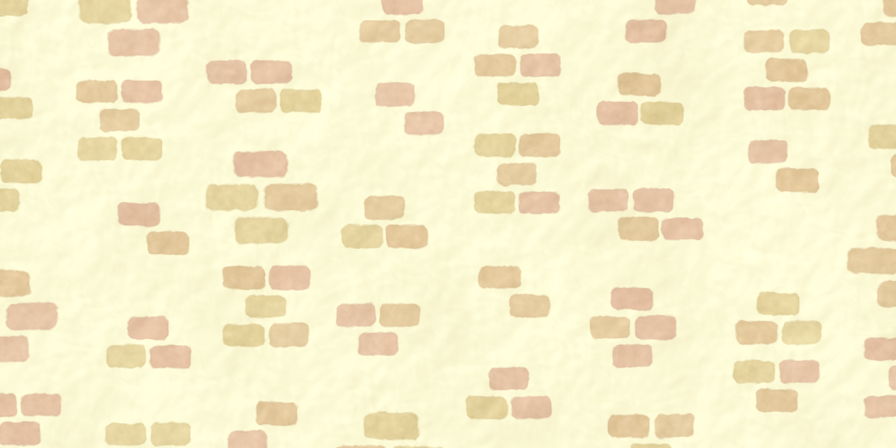
Give the GLSL for this pattern, as a Shadertoy shader.

```glsl
// Cream plaster wall with scattered clusters of exposed pastel bricks.

vec3 hash3(vec2 p) {
    vec3 q = fract(vec3(p.xyx) * vec3(0.1031, 0.1030, 0.0973));
    q += dot(q, q.yxz + 33.33);
    return fract((q.xxy + q.yzz) * q.zyx);
}

float valueNoise(vec2 p) {
    vec2 i = floor(p), f = fract(p);
    f = f * f * (3.0 - 2.0 * f);
    return mix(mix(hash3(i).x, hash3(i + vec2(1, 0)).x, f.x),
               mix(hash3(i + vec2(0, 1)).x, hash3(i + vec2(1, 1)).x, f.x), f.y);
}

float fbm(vec2 p) {
    float sum = 0.0, amp = 0.5;
    for (int i = 0; i < 4; i++) {
        sum += amp * valueNoise(p);
        p = mat2(1.6, 1.2, -1.2, 1.6) * p + 17.3;
        amp *= 0.5;
    }
    return sum;
}

float roundedBox(vec2 p, vec2 halfSize, float radius) {
    vec2 q = abs(p) - halfSize + radius;
    return length(max(q, 0.0)) + min(max(q.x, q.y), 0.0) - radius;
}

// Pink, tan or straw
vec3 brickColor(float pick) {
    return pick < 0.36 ? vec3(0.895, 0.755, 0.635)
         : pick < 0.68 ? vec3(0.890, 0.785, 0.610)
                       : vec3(0.895, 0.825, 0.615);
}

// Bricks per row, top to bottom
const ivec3 layouts[6] = ivec3[6](ivec3(2, 1, 2), ivec3(1, 2, 1), ivec3(2, 1, 0),
                                  ivec3(1, 2, 0), ivec3(1, 1, 0), ivec3(2, 2, 0));

// Colour in rgb, coverage in a
vec4 brickLayer(vec2 p, float softness) {
    // Cells in columns that slide up and down independently
    vec2 cell = vec2(2.0 / 7.0, 0.25);
    vec2 g = p + vec2(0.13, 0.0);
    float column = floor(g.x / cell.x);
    g.y += cell.y * (0.5 * mod(column, 2.0) + 0.35 * hash3(vec2(column, 71.0)).x);
    vec2 id = vec2(column, floor(g.y / cell.y));
    vec3 rnd = hash3(id + 19.0);

    int kind = int(mod(id.x * 2.0 + id.y, 5.0));
    if (kind == 2 && rnd.z > 0.75) kind = 5;
    ivec3 layout_ = layouts[kind];
    float rows = layout_.z > 0 ? 3.0 : 2.0;
    vec2 scale = kind == 1 && rnd.z > 0.6 ? vec2(1.3, 1.15) : vec2(1.0);
    float slant = kind > 3 ? (rnd.z > 0.4 ? 0.066 : -0.066) : 0.0;

    // Place the cluster at random in the free room of its cell
    float wide = kind == 4 ? 0.1 : 0.2;
    vec2 extent = vec2(wide + abs(slant), rows * 0.064) * scale;
    vec2 room = max(cell - extent - 0.012, 0.0);
    vec2 q = g - (id + 0.5) * cell - (rnd.xy - 0.5) * room;
    q /= scale;

    // Hand-cut wobble of the outlines
    q += 0.004 * (vec2(valueNoise(p * 55.0), valueNoise(p * 55.0 + 40.0)) - 0.5);
    q += 0.0025 * (vec2(valueNoise(p * 150.0), valueNoise(p * 150.0 + 90.0)) - 0.5);

    vec4 layer = vec4(0.0);
    for (int row = 0; row < 3; row++) {
        float r = float(row);
        for (int k = 0; k < layout_[row]; k++) {
            vec3 h = hash3(id * 7.0 + vec2(r * 3.0 + 5.0, float(k) * 2.0 + 11.0));
            vec2 center = vec2((float(k) - 0.5 * float(layout_[row] - 1)) * 0.1 + slant * (r - 0.5),
                               (0.5 * (rows - 1.0) - r) * 0.064);
            center.x += 0.003 * (h.z - 0.5);
            vec2 halfSize = vec2(0.0455 + 0.004 * (h.y - 0.5), 0.0255 + 0.002 * (h.z - 0.5));
            vec2 local = q - center;
            local.y += local.x * 0.06 * (h.y - 0.5);
            float d = roundedBox(local, halfSize, 0.014);
            float cover = smoothstep(softness, -softness, d);
            vec3 tint = brickColor(h.x) - 0.018 * smoothstep(-0.006, 0.0, d);
            if (cover > layer.a) layer = vec4(tint, cover * (0.88 + 0.12 * h.y));
        }
    }
    return layer;
}

void mainImage(out vec4 fragColor, in vec2 fragCoord) {
    vec2 p = fragCoord / iResolution.y;

    // Crinkled relief lit from the upper left, over broad pale blotches
    vec2 crinkle = p * 26.0 + 2.0 * fbm(p * 9.0);
    float relief = fbm(crinkle) - fbm(crinkle + vec2(-0.25, 0.3));
    float blotch = fbm(p * vec2(6.0, 4.0) + 8.0) - 0.47;
    vec3 plaster = vec3(0.990, 0.980, 0.840) + blotch * vec3(0.035, 0.05, 0.06);
    plaster += relief * vec3(0.07, 0.08, 0.11);

    // Bricks with a fine watercolour grain
    vec4 bricks = brickLayer(p, 0.0012 + 0.75 / iResolution.y);
    float grain = fbm(p * 75.0) - 0.47;
    bricks.rgb += grain * vec3(0.05, 0.07, 0.09) + relief * 0.09 + blotch * 0.04;

    fragColor = vec4(clamp(mix(plaster, bricks.rgb, bricks.a), 0.0, 1.0), 1.0);
}
```
